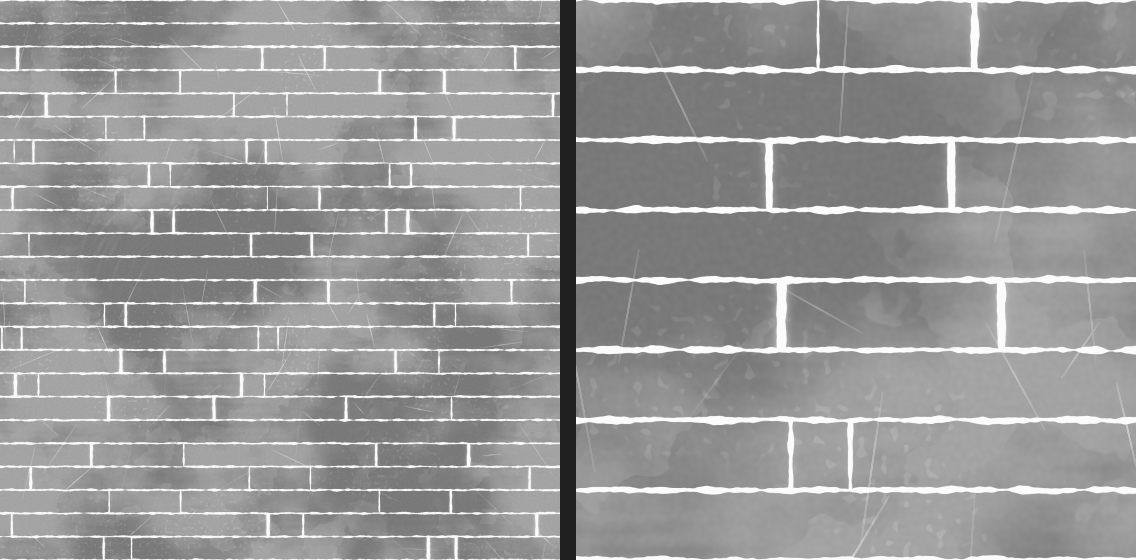
Left: the whole. Right: its middle third, enlarged.
Write a Shadertoy shader that draws this texture.

```glsl
// Long, thin grey stone bricks with ragged white joints, cloudy stains and scratches.
#define ROWS 24.0
#define BED_HALF_WIDTH 0.0016
#define HEAD_HALF_WIDTH 0.0023
#define RAGGEDNESS 0.0020
#define SHORT_BRICK_MIN 0.017
#define SHORT_BRICK_MAX 0.100
#define STONE_DARK 0.475
#define STONE_LIGHT 0.642
#define JOINT_GREY 0.985
#define SCRATCH_CELLS 11.0
#define SCRATCH_STRENGTH 0.17

const float TAU = 6.28319;

float hash(vec2 p) {
    vec3 q = fract((p.xyx + 17.0) * 0.1031);
    q += dot(q, q.yzx + 33.33);
    return fract((q.x + q.y) * q.z);
}

float cornerSlope(vec2 cell, vec2 offset, vec2 period) {
    float angle = TAU * hash(mod(cell, period) + 0.37 * period);
    return dot(vec2(cos(angle), sin(angle)), offset);
}

// Gradient noise that tiles after a whole number of cells.
float noise(vec2 p, vec2 period) {
    vec2 i = floor(p), f = p - i, e = vec2(1.0, 0.0);
    vec2 u = f * f * f * (f * (f * 6.0 - 15.0) + 10.0);
    float low = mix(cornerSlope(i, f, period), cornerSlope(i + e.xy, f - e.xy, period), u.x);
    float high = mix(cornerSlope(i + e.yx, f - e.yx, period), cornerSlope(i + 1.0, f - 1.0, period), u.x);
    return mix(low, high, u.y);
}

float fbm(vec2 uv, vec2 cells, int octaves) {
    float sum = 0.0, amplitude = 1.0;
    for (int i = 0; i < octaves; i++) {
        sum += amplitude * noise(uv * cells, cells);
        cells *= 2.0;
        amplitude *= 0.52;
    }
    return sum;
}

float wrapDistance(float a, float b) {
    return abs(fract(a - b + 0.5) - 0.5);
}

// Head joints of one row: x = joint cover, y = soft flank, z = brick number.
vec3 headJoints(vec2 uv, float row, float ragged, float px) {
    bool unbroken = row < 2.0 || row == 11.0 || row == 18.0;
    if (unbroken) return vec3(0.0);
    float size = hash(vec2(row, 3.0));
    float halfBrick = mix(SHORT_BRICK_MIN, SHORT_BRICK_MAX, size * size);
    float shift = 0.1 * (hash(vec2(row, 8.0)) - 0.5);
    float first = 0.25 + 0.25 * mod(row + 1.0, 2.0) - shift;
    float span = 0.5 + 2.0 * shift;
    vec3 result = vec3(0.0, 0.0, fract(uv.x - first) < span ? 3.0 : 4.0);
    // Two short bricks sit mirrored in the row, each with two ends.
    for (int k = 0; k < 4; k++) {
        float brick = float(k / 2), side = float(k % 2) * 2.0 - 1.0;
        float center = first + brick * span;
        if (wrapDistance(uv.x, center) < halfBrick) result.z = brick + 1.0;
        float random = hash(vec2(row, 20.0 + float(k)));
        float gap = wrapDistance(uv.x, center + side * halfBrick) + 0.6 * ragged
                  - HEAD_HALF_WIDTH * mix(0.5, 1.25, random);
        result.x = max(result.x, smoothstep(px, -px, gap));
        result.y = max(result.y, random * exp(-max(gap, 0.0) / 0.002));
    }
    return result;
}

float scratches(vec2 uv, float px) {
    vec2 p = uv * SCRATCH_CELLS;
    float cover = 0.0;
    for (int j = -1; j <= 1; j++)
    for (int i = -1; i <= 1; i++) {
        vec2 cell = floor(p) + vec2(i, j), id = mod(cell, SCRATCH_CELLS);
        float angle = TAU * hash(id + 31.0), reach = mix(0.15, 0.6, hash(id + 47.0));
        vec2 dir = vec2(cos(angle), sin(angle));
        vec2 v = p - cell - vec2(hash(id + 5.0), hash(id + 13.0));
        float along = clamp(dot(v, dir), -reach, reach);
        float d = length(v - dir * along) / SCRATCH_CELLS;
        float fade = 1.0 - 0.7 * abs(along) / reach;
        cover = max(cover, fade * hash(id + 61.0) * smoothstep(0.0004 + px, 0.0004, d));
    }
    return cover;
}

// Grey level of the worn stone face.
float stoneGrey(vec2 uv, float brickTone, float px) {
    float cloud = fbm(uv, vec2(3.0), 6);
    float wear = fbm(uv + 0.31, vec2(5.0), 5);
    float tone = 0.53 + 1.15 * cloud + 0.13 * cos(TAU * uv.x) + 0.28 * (brickTone - 0.5);
    tone += 0.14 * smoothstep(0.14, 0.18, fbm(uv, vec2(8.0), 5));
    tone += 0.30 * wear * noise(uv * vec2(6.0, 110.0), vec2(6.0, 110.0));
    float grey = mix(STONE_DARK, STONE_LIGHT, smoothstep(0.12, 0.88, tone));
    // Pitted specks, curved scrapes and fine grain.
    float specks = smoothstep(0.22, 0.42, noise(uv * 150.0, vec2(150.0)));
    grey += 0.05 * specks * smoothstep(0.0, 0.3, wear);
    vec2 arm = uv - vec2(0.37, 0.46), spot = (uv - vec2(0.2, 0.58)) / vec2(0.06, 0.1);
    float arcs = noise(vec2(length(arm) * 130.0, atan(arm.y, -arm.x) * 3.0), vec2(512.0));
    grey += 0.09 * max(arcs, 0.0) * exp(-dot(spot, spot));
    grey += 0.018 * noise(uv * 240.0, vec2(240.0));
    return grey + SCRATCH_STRENGTH * scratches(uv, px);
}

void mainImage(out vec4 fragColor, in vec2 fragCoord) {
    vec2 uv = fragCoord / iResolution.xy;
    float px = 0.7 / iResolution.y;
    float row = ROWS - 1.0 - floor(uv.y * ROWS);
    float ragged = RAGGEDNESS * fbm(uv, vec2(64.0), 3);
    float wobble = 0.0012 * noise(uv * vec2(30.0, ROWS), vec2(30.0, ROWS));

    vec3 head = headJoints(uv, row, ragged, px);
    float bedGap = wrapDistance((uv.y + wobble) * ROWS, 0.0) / ROWS + ragged - BED_HALF_WIDTH;
    float joint = max(head.x, smoothstep(px, -px, bedGap));

    float grey = stoneGrey(uv, hash(vec2(row, 40.0 + head.z)), px);
    grey = mix(grey, JOINT_GREY, 0.4 * head.y);
    fragColor = vec4(vec3(mix(grey, JOINT_GREY, joint)), 1.0);
}
```
